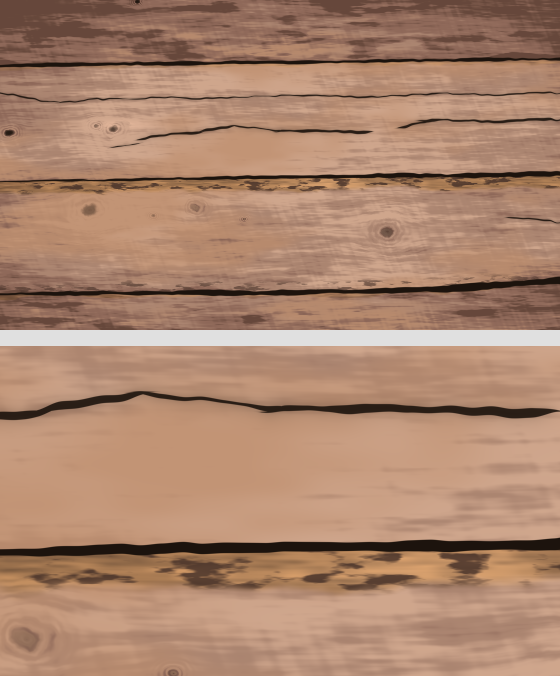
Top, the full canvas; bottom, a detail of the centre.
This texture is drawn by a WebGL 2 fragment shader. Its source:

```glsl
#version 300 es
precision highp float;
uniform vec2 u_resolution;
out vec4 fragColor;

// Lengths are in canvas heights
const float WIDTH = 1.695;
const vec3 PALE = vec3(0.81, 0.65, 0.55), TAN = vec3(0.74, 0.55, 0.42);
const vec3 MID = vec3(0.67, 0.52, 0.44), BROWN = vec3(0.56, 0.41, 0.35);
const vec3 DEEP = vec3(0.40, 0.28, 0.23), GAP = vec3(0.11, 0.075, 0.05);
const vec3 GOLD = vec3(0.80, 0.57, 0.34);
const float VIGNETTE = 0.30;
const vec4 PLANK_TONE = vec4(0.62, 0.90, 0.93, 0.80);
const vec4 PLANK_STAIN = vec4(0.34, 0.12, 0.16, 0.34);
// Seams: left height, right height, left and right half width
const vec4 SEAMS[3] = vec4[3](vec4(0.803, 0.821, 0.006, 0.004),
    vec4(0.451, 0.473, 0.002, 0.0065), vec4(0.111, 0.15, 0.0048, 0.01));
const vec3 SEAM_BEND = vec3(1.0, 1.0, 4.0);
// Knots: centre, radius, darkness of the core
const int KNOTS = 9;
const vec4 KNOT[KNOTS] = vec4[KNOTS](
    vec4(0.272, 0.363, 0.046, 0.45), vec4(0.593, 0.370, 0.028, 0.25),
    vec4(1.173, 0.299, 0.040, 0.50), vec4(0.343, 0.608, 0.026, 0.75),
    vec4(0.290, 0.618, 0.018, 0.45), vec4(0.027, 0.597, 0.024, 1.0),
    vec4(0.416, 0.995, 0.013, 1.0), vec4(0.465, 0.347, 0.013, 0.3),
    vec4(0.741, 0.336, 0.012, 0.3));
// Cracks: start x, end x, start y, end y
const int CRACKS = 11;
const vec4 CRACK[CRACKS] = vec4[CRACKS](
    vec4(-0.05, 0.20, 0.732, 0.682), vec4(0.16, 0.32, 0.682, 0.702),
    vec4(0.27, 1.76, 0.699, 0.718), vec4(0.40, 0.63, 0.575, 0.605),
    vec4(0.59, 0.73, 0.602, 0.621), vec4(0.69, 0.87, 0.621, 0.597),
    vec4(0.82, 1.14, 0.598, 0.604), vec4(1.19, 1.31, 0.610, 0.632),
    vec4(1.25, 1.76, 0.631, 0.637), vec4(0.32, 0.44, 0.548, 0.570),
    vec4(1.52, 1.76, 0.344, 0.318));
const float THIN_CRACK = 0.0018, WIDE_CRACK = 0.0034;

float hash(vec2 p) { return fract(sin(dot(p, vec2(127.1, 311.7))) * 43758.5453); }

float noise(vec2 p) {
    vec2 i = floor(p), f = fract(p);
    f = f * f * (3.0 - 2.0 * f);
    return mix(mix(hash(i), hash(i + vec2(1, 0)), f.x),
               mix(hash(i + vec2(0, 1)), hash(i + vec2(1, 1)), f.x), f.y);
}

float fbm(vec2 p) {
    float sum = 0.0, amp = 0.53;
    for (int i = 0; i < 4; i++, amp *= 0.5, p = p * 2.03 + 17.3) sum += amp * noise(p);
    return sum;
}

float wobble(float x, float row) {
    return 0.007 * noise(vec2(x * 10.0, row)) + 0.005 * noise(vec2(x * 48.0, row)) - 0.006;
}

float line(float d, float halfWidth, float px) {
    return (1.0 - smoothstep(halfWidth - px, halfWidth + px, abs(d))) * min(1.0, 2.0 * halfWidth / px);
}

vec3 woodRamp(float t) {
    vec3 c = mix(DEEP, BROWN, smoothstep(0.0, 0.3, t));
    c = mix(c, MID, smoothstep(0.3, 0.6, t));
    return mix(c, PALE, smoothstep(0.6, 0.95, t));
}

void main() {
    vec2 p = gl_FragCoord.xy / u_resolution.y;
    float px = 0.75 / u_resolution.y, across = clamp(p.x / WIDTH, 0.0, 1.0);
    // Seams, shaded edges and plank number from the top
    int plank = 0;
    float dark = 0.0, shade = 0.0, above = 1.0, below = 1.0;
    for (int i = 0; i < 3; i++) {
        vec4 s = SEAMS[i];
        float d = p.y - mix(s.x, s.y, pow(across, SEAM_BEND[i])) - 0.6 * wobble(p.x, float(i) * 7.0);
        float w = mix(s.z, s.w, across) * (0.6 + 0.8 * noise(vec2(p.x * 14.0, float(i) + 40.0)));
        dark = max(dark, line(d, w, px));
        shade += 0.3 * exp(-abs(d) / 0.009);
        if (d < 0.0) { plank = i + 1; above = -d; }
        else below = min(below, d);
    }
    // Knots bend the grain around them
    vec2 g = p;
    float rings = 0.0, core = 0.0;
    for (int i = 0; i < KNOTS; i++) {
        vec4 k = KNOT[i];
        float r = length((p - k.xy) * vec2(0.85, 1.15)) / k.z + 0.5 * fbm(p * 45.0) - 0.25;
        g.y -= 0.75 * (p.y - k.y) * exp(-0.3 * r * r);
        rings += exp(-r * r) * (0.16 + 0.18 * sin(r * 17.0 + 3.0 * noise(p * 60.0)));
        core = max(core, k.w * (1.0 - smoothstep(0.15, 0.55, r)));
    }
    // Long grain, fine fibres, saw marks and stains
    g += vec2(3.7, 5.1) * float(plank);
    g.y += 0.012 * noise(g * vec2(3.0, 5.0));
    float grain = fbm(g * vec2(5.0, 75.0)) - 0.5;
    float fibre = noise(g * vec2(38.0, 230.0)) - 0.5;
    float saw = noise(vec2(g.x * 120.0 + g.y * 45.0, g.y * 9.0)) - 0.5;
    float stain = smoothstep(0.52, 0.72, fbm(g * vec2(9.0, 42.0)));
    vec2 edge = vec2(across, p.y) * 2.0 - 1.0;
    float tone = PLANK_TONE[plank] - VIGNETTE * dot(edge, edge) - PLANK_STAIN[plank] * stain - shade - rings;
    tone += 0.65 * (fbm(g * vec2(2.2, 9.0)) - 0.5) + 0.55 * grain + 0.2 * fibre + 0.1 * saw;
    float warm = smoothstep(0.42, 0.62, fbm(g * vec2(2.0, 6.0) + 31.0));
    vec3 color = mix(woodRamp(tone), TAN, 0.7 * warm * smoothstep(0.25, 0.6, tone));
    // Rough golden edges with pits
    float rag = 0.03 * (fbm(p * vec2(9.0, 30.0)) - 0.5), split = plank == 2 ? 1.0 : 0.0;
    float upper = split * (1.0 - smoothstep(0.032, 0.046, above + rag));
    float lower = split * (1.0 - smoothstep(0.018, 0.04, below + rag));
    float fringe = 1.0 - smoothstep(0.006, 0.014, above + rag);
    float pits = smoothstep(0.53, 0.7, fbm(p * vec2(26.0, 95.0)));
    color = mix(color, GOLD * (0.82 + 0.6 * grain + 0.3 * fibre), 0.65 * max(upper, 0.6 * fringe));
    color = mix(color, DEEP * 0.7, pits * max(0.85 * upper, 0.6 * lower));
    // Pale splinters beside a knot
    vec2 s = (p - vec2(0.37, 0.622)) / vec2(0.085, 0.014);
    color = mix(color, PALE * 1.1, exp(-dot(s, s)) * smoothstep(0.42, 0.62, fbm(p * vec2(24.0, 80.0))));
    // Tapered cracks with a bruised rim
    for (int i = 0; i < CRACKS; i++) {
        vec4 c = CRACK[i];
        float taper = smoothstep(0.0, 0.04, p.x - c.x) * smoothstep(0.0, 0.04, c.y - p.x);
        float d = p.y - mix(c.z, c.w, (p.x - c.x) / (c.y - c.x)) - wobble(p.x, 90.0);
        float w = i > 2 && i < 9 ? WIDE_CRACK : THIN_CRACK;
        color *= 1.0 - 0.22 * taper * exp(-abs(d) / (2.0 * w));
        dark = max(dark, 0.9 * line(d, w * taper * (0.4 + 1.1 * noise(vec2(p.x * 26.0, 60.0))), px));
    }
    fragColor = vec4(mix(color, GAP, max(dark, 0.9 * core)), 1.0);
}
```
